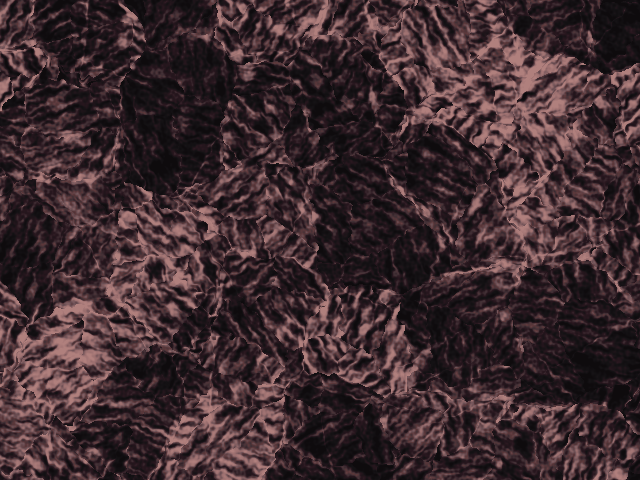
This texture is drawn by a WebGL 1 fragment shader. Its source:

```glsl
precision highp float;
// Etched steel under a microscope: dark grains filled with packets of pink laths.
// Two warped Voronoi layers give grains and packets, stretched gradient noise
// gives the laths, and bright seams and needles follow before a colour ramp.
uniform vec2 u_resolution;

// Sizes are relative to the canvas height.
const float GRAIN_SCALE = 4.6;
const float PACKET_SCALE = 8.5;
const float NEEDLE_SCALE = 5.0;
const float LATH_ACROSS = 88.0;
const float BEND = 0.045;
const float FRAY = 0.009;
const float SEAM_WIDTH = 0.0075;
const float NEEDLE_WIDTH = 0.006;
const float EDGE_SOFTNESS = 0.003;
const float LATH_CONTRAST = 0.85;
const float GRAIN_CONTRAST = 1.7;
const float BRIGHTNESS = -0.24;
const float NOISE_GAIN = 4.6; // brings gradient noise to unit deviation

const vec3 PIT = vec3(0.055, 0.042, 0.052);
const vec3 SOOT = vec3(0.08, 0.07, 0.08);
const vec3 PLUM = vec3(0.16, 0.09, 0.12);
const vec3 UMBER = vec3(0.26, 0.19, 0.21);
const vec3 RUST = vec3(0.36, 0.22, 0.23);
const vec3 MAUVE = vec3(0.42, 0.31, 0.33);
const vec3 ROSE = vec3(0.60, 0.43, 0.43);
const vec3 BLUSH = vec3(0.69, 0.50, 0.49);

vec2 hash2(vec2 p) {
  vec3 h = fract(p.xyx * vec3(0.1031, 0.1030, 0.0973));
  h += dot(h, h.yzx + 33.33);
  return fract((h.xx + h.yz) * h.zy);
}

vec2 direction(float angle) { return vec2(cos(angle), sin(angle)); }

float corner(vec2 cell, vec2 offset) {
  return dot(direction(6.2832 * hash2(cell).x), offset);
}

// Gradient noise scaled to a deviation of about one.
float noise(vec2 p) {
  vec2 i = floor(p), f = p - i;
  vec2 u = f * f * f * (f * (f * 6.0 - 15.0) + 10.0);
  vec2 e = vec2(1.0, 0.0);
  float low = mix(corner(i, f), corner(i + e, f - e), u.x);
  float high = mix(corner(i + e.yx, f - e.yx), corner(i + e.xx, f - e.xx), u.x);
  return NOISE_GAIN * mix(low, high, u.y);
}

// Voronoi cell: xy is the cell id, z the distance to its border.
vec3 voronoi(vec2 p) {
  vec2 base = floor(p), f = p - base, id = base;
  vec2 first = vec2(9.0), second = vec2(10.0);
  for (int y = -1; y <= 1; y++) {
    for (int x = -1; x <= 1; x++) {
      vec2 cell = vec2(float(x), float(y));
      vec2 site = cell + 0.05 + 0.9 * hash2(base + cell) - f;
      if (dot(site, site) < dot(first, first)) {
        second = first;
        first = site;
        id = base + cell;
      } else if (dot(site, site) < dot(second, second)) {
        second = site;
      }
    }
  }
  return vec3(id, dot(0.5 * (first + second), normalize(second - first)));
}

// Scattered straight needles that taper towards both tips.
float needles(vec2 p) {
  vec2 base = floor(p), f = p - base;
  float cover = 0.0;
  for (int y = -1; y <= 1; y++) {
    for (int x = -1; x <= 1; x++) {
      vec2 cell = vec2(float(x), float(y));
      vec2 r = hash2(base + cell + 71.0), shape = hash2(base + cell + 133.0);
      vec2 d = direction(3.1416 * shape.x), q = f - cell - r;
      float taper = 1.0 - abs(dot(q, d)) / mix(0.25, 0.8, shape.y);
      float width = NEEDLE_WIDTH * NEEDLE_SCALE * mix(0.4, 1.0, r.x) * taper;
      float soft = EDGE_SOFTNESS * NEEDLE_SCALE;
      float across = abs(dot(q, vec2(-d.y, d.x)));
      cover = max(cover, 1.0 - smoothstep(width - soft, width + soft, across));
    }
  }
  return cover;
}

// Laths run along a random direction in each packet.
float laths(vec2 p, vec2 seed) {
  vec2 r = hash2(seed + 17.0);
  vec2 d = direction(2.8 * (r.x - 0.5) - 0.1);
  vec2 q = vec2(dot(p, d), dot(p, vec2(-d.y, d.x)));
  q = q * vec2(mix(13.0, 30.0, r.y), LATH_ACROSS) + 40.0 * r;
  return 0.85 * noise(q) + 0.5 * noise(q * vec2(1.1, 0.47) + 19.0);
}

vec3 blend(vec3 below, vec3 above, float low, float high, float t) {
  return mix(below, above, clamp((t - low) / (high - low), 0.0, 1.0));
}

vec3 ramp(float t) {
  vec3 c = blend(PIT, SOOT, -1.9, -1.04, t);
  c = blend(c, PLUM, -1.04, -0.2, t);
  c = blend(c, UMBER, -0.2, 0.33, t);
  c = blend(c, RUST, 0.33, 0.72, t);
  c = blend(c, MAUVE, 0.72, 1.08, t);
  c = blend(c, ROSE, 1.08, 1.7, t);
  return blend(c, BLUSH, 1.7, 2.6, t);
}

void main() {
  vec2 p = gl_FragCoord.xy / u_resolution.y;
  vec2 frayed = p + 0.25 * FRAY * vec2(noise(p * 55.0), noise(p * 55.0 + 31.0));
  vec2 bent = frayed + 0.25 * BEND * vec2(noise(p * 7.0), noise(p * 7.0 + 47.0));

  // Grains set the tone, packets inside them the lath direction.
  vec3 grain = voronoi(bent * GRAIN_SCALE);
  vec2 packetShift = 20.0 * hash2(grain.xy + 5.0);
  vec3 packet = voronoi(bent * PACKET_SCALE + packetShift);
  float light = hash2(grain.xy + 59.0).y;
  float tone = GRAIN_CONTRAST * (light - 0.5) + 0.35 * noise(p * 3.2 + 11.0);
  tone += 0.6 * (hash2(packet.xy + 83.0).x - 0.5);

  // Bright, broken seams between grains, fainter ones between packets.
  float width = SEAM_WIDTH * (1.0 + 0.45 * noise(p * 11.0 + 23.0));
  float seam = 1.0 - smoothstep(width - EDGE_SOFTNESS, width + EDGE_SOFTNESS, grain.z / GRAIN_SCALE);
  float thin = 1.0 - smoothstep(0.0, 2.0 * EDGE_SOFTNESS, packet.z / PACKET_SCALE);
  float broken = smoothstep(-0.9, 0.7, noise(p * 17.0 + 67.0));
  float ferrite = max(max(seam, 0.5 * thin) * broken, 0.8 * needles(frayed * NEEDLE_SCALE));

  float texture = laths(frayed, packet.xy) * LATH_CONTRAST * mix(0.6, 1.1, light);
  float crumbs = 0.22 * noise(p * 125.0);
  gl_FragColor = vec4(ramp(BRIGHTNESS + tone + texture + crumbs + 1.5 * ferrite), 1.0);
}
```
